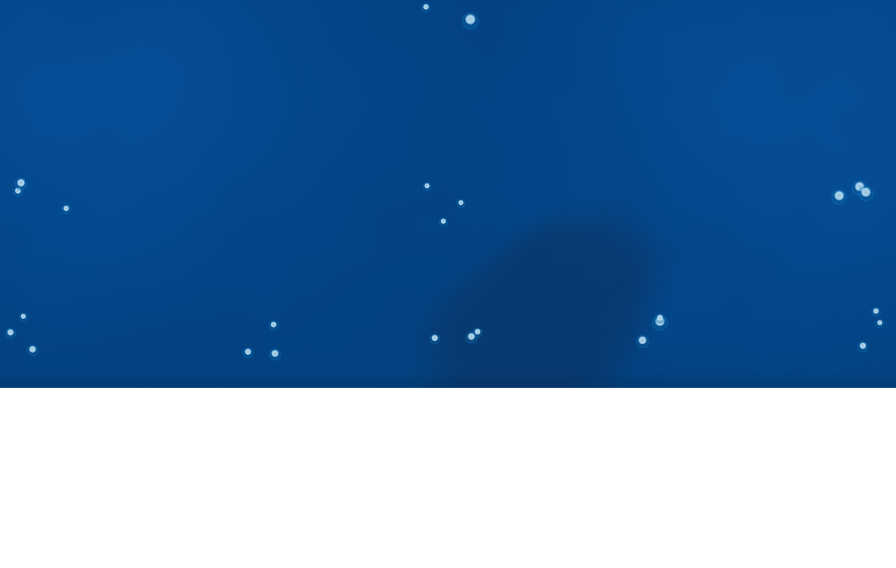
Write a Shadertoy shader that draws this background.

```glsl
// Deep blue water with soft light, a dark shadow and small bubbles above a white band.

const float WATERLINE = 0.317;
const vec3 WATER = vec3(0.008, 0.256, 0.503);
const vec3 LIT_WATER = vec3(0.020, 0.302, 0.582);
const vec3 SHADOW = vec3(0.035, 0.220, 0.435);
const vec3 HALO = vec3(0.04, 0.43, 0.68);
const vec3 CORE = vec3(0.70, 0.87, 0.96);
const vec3 CORE_CENTRE = vec3(0.64, 0.72, 0.78);

vec2 hash2(vec2 p) {
    vec3 q = fract(p.xyx * vec3(0.1031, 0.1030, 0.0973));
    q += dot(q, q.yzx + 33.33);
    return fract((q.xx + q.yz) * q.zy);
}

float cornerGradient(vec2 cell, vec2 offset) {
    return dot(hash2(cell + 57.0) * 2.0 - 1.0, offset);
}

float gradientNoise(vec2 p) {
    vec2 cell = floor(p), f = fract(p);
    vec2 u = f * f * f * (f * (f * 6.0 - 15.0) + 10.0);
    vec2 e = vec2(1.0, 0.0);
    float low = mix(cornerGradient(cell, f), cornerGradient(cell + e.xy, f - e.xy), u.x);
    float high = mix(cornerGradient(cell + e.yx, f - e.yx), cornerGradient(cell + e.xx, f - e.xx), u.x);
    return mix(low, high, u.y);
}

float fbm(vec2 p) {
    float sum = 0.0, amplitude = 0.5;
    for (int i = 0; i < 4; i++) {
        sum += amplitude * gradientNoise(p);
        p = p * 2.03 + 17.0;
        amplitude *= 0.5;
    }
    return sum;
}

float glow(vec2 p, vec2 centre, vec2 radii) {
    vec2 d = (p - centre) / radii;
    return exp(-dot(d, d));
}

vec3 waterColor(vec2 p, float aspect) {
    float mottle = fbm(p * 4.0);
    vec2 warped = p + 0.10 * vec2(mottle, fbm(p * 4.0 + 31.0));

    // Broad light on both sides
    float light = glow(warped, vec2(0.12 * aspect, 0.82), vec2(0.42, 0.34))
                + glow(warped, vec2(0.90 * aspect, 0.80), vec2(0.43, 0.38));
    vec3 color = mix(WATER, LIT_WATER, clamp(light, 0.0, 1.0));

    // Slanted shadow rising from the lower edge
    vec2 d = warped - vec2(0.605 * aspect, 0.45);
    d.x -= 0.45 * d.y;
    float shadow = 1.0 - smoothstep(0.65, 1.15, length(d / vec2(0.20, 0.20)));
    color = mix(color, SHADOW, 0.85 * shadow);

    // Fine mottling and a dim lower rim
    color *= 1.0 + 0.05 * mottle;
    return color * mix(0.90, 1.0, smoothstep(0.0, 0.035, p.y - WATERLINE));
}

float disc(float dist, float radius, float softness) {
    return 1.0 - smoothstep(radius - softness, radius + softness, dist);
}

vec3 addBubble(vec3 color, vec2 p, vec2 centre, float radius, float pixel) {
    float soft = max(0.25 * radius, 0.7 * pixel);
    float d = length(p - centre);
    float haloDist = length(p - centre + vec2(0.0, 0.3 * radius));
    float rim = disc(abs(haloDist - 1.45 * radius), 0.15 * radius, soft);
    color = mix(color, HALO, 0.20 * disc(haloDist, 1.5 * radius, soft));
    color = mix(color, HALO, 0.45 * rim);
    color = mix(color, CORE, 0.92 * disc(d, 0.9 * radius, soft));
    return mix(color, CORE_CENTRE, 0.6 * disc(d, 0.35 * radius, soft));
}

// Clusters of bubbles spread along one horizontal row
vec3 addBubbleRow(vec3 color, vec2 p, float aspect, int count, float height, float seed, float pixel) {
    for (int i = 0; i < count; i++) {
        float last = float(count - 1);
        float side = (2.0 * float(i) - last) / max(last, 1.0);
        vec2 jitter = hash2(vec2(float(i), seed)) - 0.5;
        vec2 cluster = vec2((0.5 + 0.46 * side) * aspect, height) + jitter * vec2(0.08, 0.05);
        for (int j = 0; j < 3; j++) {
            vec2 id = vec2(float(i * 3 + j), seed + 9.0);
            float angle = 2.1 * float(j) + 3.0 * hash2(id).x;
            vec2 offset = vec2(cos(angle), sin(angle)) * mix(0.022, 0.048, hash2(id).y);
            float size = hash2(id + 40.0).x;
            color = addBubble(color, p, cluster + offset, mix(0.0048, 0.0098, size * size), pixel);
        }
    }
    return color;
}

void mainImage(out vec4 fragColor, in vec2 fragCoord) {
    vec2 p = fragCoord / iResolution.y;
    float aspect = iResolution.x / iResolution.y;
    float pixel = 1.0 / iResolution.y;

    vec3 color = waterColor(p, aspect);
    color = addBubbleRow(color, p, aspect, 5, 0.41, 3.0, pixel);
    color = addBubbleRow(color, p, aspect, 3, 0.65, 12.0, pixel);
    color = addBubbleRow(color, p, aspect, 1, 0.99, 25.0, pixel);

    // White band below the water
    float water = smoothstep(-0.7 * pixel, 0.7 * pixel, p.y - WATERLINE);
    fragColor = vec4(mix(vec3(1.0), color, water), 1.0);
}
```
